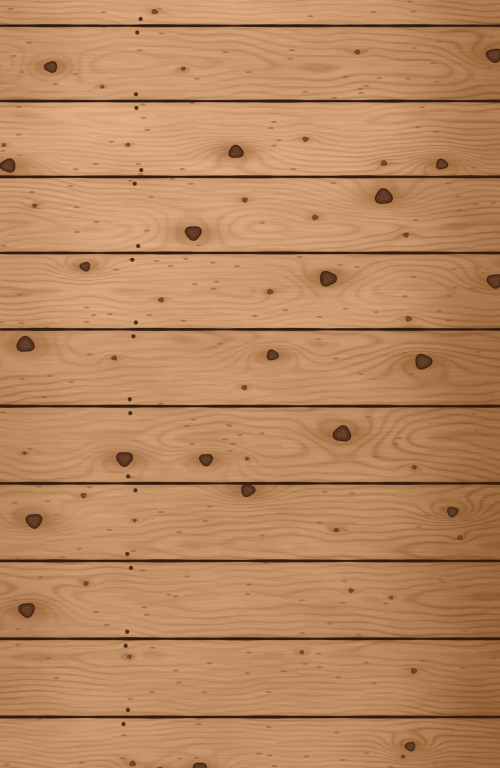
A Shadertoy shader for this texture:

```glsl
// Horizontal pine planks with dark gaps, knots, nail holes and curved grain.
// Grain is the contour lines of a height field: a ridge along each plank, bent
// by layered sines and raised around knots. Cellular noise adds fibres and pores.

const float FIRST_GAP = 0.0664;    // height of the lowest gap, in canvas heights
const float PITCH = 0.1021;        // height of the lowest plank
const float PITCH_LOSS = 0.00032;  // planks get slightly narrower upwards
const float UNIT = 0.0993;         // mean plank height, unit of length along planks
const float GAP_HALF = 0.017;      // the sizes below are in plank heights
const float NAIL_RADIUS = 0.027;
const float NAIL_INSET = 0.09;
const int KNOTS = 3;               // slots per plank for large knots
const int PINS = 4;                // slots per plank for pin knots
const float PLANK_LENGTH = 6.6;
const float GRAIN_LINES = 15.0;
const float GRAIN_DEPTH = 0.36;
const float SEED = 4.0;

const vec3 PALE_WOOD = vec3(0.865, 0.665, 0.500);
const vec3 DEEP_WOOD = vec3(0.620, 0.425, 0.255);
const vec3 RESIN = vec3(0.56, 0.33, 0.16);
const vec3 KNOT_HEART = vec3(0.40, 0.245, 0.145);
const vec3 KNOT_RIM = vec3(0.20, 0.11, 0.06);
const vec3 GAP_COLOR = vec3(0.19, 0.105, 0.055);

float hash(vec2 p) {
    p = fract(p * vec2(0.1931, 0.3713) + 0.117);
    p += dot(p, p.yx + 23.45);
    return fract((p.x + p.y) * p.x * 17.31);
}

// Layered sines, roughly -1 to 1.
float waves(vec2 p) {
    return 0.5 * sin(p.x + 1.3 * sin(p.y)) + 0.3 * sin(2.3 * p.x - 1.7 * p.y + 1.0)
         + 0.2 * sin(4.7 * p.x + 2.9 * p.y + 2.0);
}

// Distance to the nearest cell point, and that cell's random value.
vec2 cellular(vec2 p) {
    vec2 cell = floor(p), best = vec2(9.0, 0.0);
    for (int j = -1; j <= 1; j++)
    for (int i = -1; i <= 1; i++) {
        vec2 c = cell + vec2(i, j);
        float d = length(c + vec2(hash(c), hash(c + 31.7)) - p);
        if (d < best.x) best = vec2(d, hash(c + 67.3));
    }
    return best;
}

float disc(float dist, float radius, float blur) {
    return 1.0 - smoothstep(radius - blur, radius + blur, dist);
}

void mainImage(out vec4 fragColor, in vec2 fragCoord) {
    vec2 uv = fragCoord / iResolution.xy;
    float blur = 0.75 / (iResolution.y * UNIT);

    // Plank coordinates: x along the plank, y from 0 to 1 across it.
    float root = sqrt(PITCH * PITCH - PITCH_LOSS * (uv.y - FIRST_GAP) * 2.9);
    float rows = 2.0 * (uv.y - FIRST_GAP) / (PITCH + root);
    float row = floor(rows);
    vec2 p = vec2(fragCoord.x / (iResolution.y * UNIT), rows - row);
    float plank = hash(vec2(row, SEED));
    vec2 drift = vec2(p.x, p.y + row * 5.7);

    // Grain height: nested arches around a ridge line.
    float ridge = p.y - mix(0.15, 0.85, hash(vec2(row, SEED + 9.0)));
    ridge += 0.07 * waves(vec2(p.x * 0.9 + row * 4.1, row));
    float grain = GRAIN_LINES * mix(0.7, 1.1, plank) * sqrt(ridge * ridge + 0.008)
                + p.x * mix(-0.9, 0.9, hash(vec2(row, SEED + 17.0)))
                + 0.55 * waves(drift * vec2(1.7, 2.5));

    // Knots and pin knots.
    float knot = 0.0, knotDepth = 0.0, halo = 0.0;
    for (int i = 0; i < KNOTS + PINS; i++) {
        bool large = i < KNOTS;
        vec2 seed = vec2(float(i) * 7.3 + 2.0, row * 3.1 + SEED);
        if (hash(seed + 5.0) > 0.78) continue;
        float slot = large ? float(i) / float(KNOTS) : float(i - KNOTS) / float(PINS);
        float room = PLANK_LENGTH / float(large ? KNOTS : PINS);
        vec2 centre = vec2(slot * PLANK_LENGTH + room * hash(seed),
                           mix(0.1, 0.92, hash(seed + 11.0)));
        float size = hash(seed + 23.0);
        float radius = large ? mix(0.055, 0.105, size) : mix(0.018, 0.036, size);
        vec2 d = p - centre;
        float angle = atan(d.y, d.x + 0.0001);
        float dist = length(d * vec2(0.88, 1.0))
                   + radius * 0.1 * sin(3.0 * angle + size * 20.0);
        vec2 eye = d * vec2(0.42, 1.0) / (radius * 2.3);
        grain += (large ? 4.5 : 1.0) * exp(-dot(eye, eye));
        halo = max(halo, (large ? 0.6 : 0.4) * exp(-dot(eye, eye) * 2.5));
        float cover = disc(dist, radius, blur) * (large ? 0.95 : 0.75);
        if (cover > knot) { knot = cover; knotDepth = dist / radius; }
    }

    // Wood tone: 1 is pale, 0 is deep.
    float line = pow(0.5 + 0.5 * sin(6.2832 * grain), 3.0);
    line = mix(line, 0.31, smoothstep(0.3, 0.9, fwidth(grain)));
    float patchiness = 0.6 + 0.4 * waves(drift * vec2(0.8, 3.1) + 3.0);
    vec2 fibre = cellular(drift * vec2(2.5, 38.0));
    vec2 pore = cellular(drift * vec2(4.0, 11.0));
    float edge = min(p.y, 1.0 - p.y);
    float shade = 0.34 * (1.0 - uv.y) * (1.0 - uv.y) + 0.6 * pow(smoothstep(0.6, 1.0, uv.x), 2.0)
                + 0.2 * smoothstep(0.2, 0.0, uv.x);
    float tone = 0.88 + 0.24 * (plank - 0.5) + 0.12 * waves(drift * vec2(0.7, 2.2))
               - GRAIN_DEPTH * patchiness * line + 0.16 * (fibre.y - 0.5)
               - shade - 0.22 * smoothstep(0.09, 0.0, edge);
    vec3 color = mix(DEEP_WOOD, PALE_WOOD, clamp(tone, -0.3, 1.1));

    // Pores, resin around knots, then the knots with their rings.
    float poreMask = disc(pore.x, 0.15, 0.07) * step(0.91, pore.y);
    color = mix(color, RESIN, max(halo, 0.55 * poreMask));
    float ring = smoothstep(0.45, 1.0, knotDepth) + 0.25 * sin(knotDepth * 14.0);
    color = mix(color, mix(KNOT_HEART, KNOT_RIM, clamp(ring, 0.0, 1.0)), knot);

    // A nail hole near both edges of each plank, in one leaning column.
    float side = step(0.5, p.y);
    float nailX = 1.68 + 0.02 * row + 0.12 * (hash(vec2(row, side + SEED)) - 0.5);
    float nail = disc(length(vec2(p.x - nailX, edge - NAIL_INSET)), NAIL_RADIUS, blur);
    color = mix(color, KNOT_RIM, 0.85 * nail);

    // Gaps with slightly worn borders.
    float gapHalf = GAP_HALF * (1.0 + 0.25 * waves(vec2(p.x * 4.0, floor(rows + 0.5) * 2.0)));
    color = mix(color, GAP_COLOR, disc(edge, gapHalf, blur));
    fragColor = vec4(color, 1.0);
}
```
